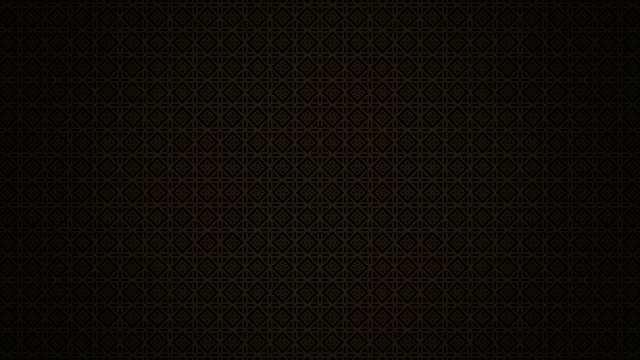
Reproduce this pattern procedurally as a Shadertoy shader.

```glsl
const float ROWS = 14.4;
const vec3 GROUND = vec3(0.012, 0.008, 0.007);
const vec3 BRONZE = vec3(0.150, 0.110, 0.042);

// Signed distance to a pointed lens lying along x
float lens(vec2 p, float halfLength, float halfWidth) {
    float radius = (halfLength * halfLength + halfWidth * halfWidth) / (2.0 * halfWidth);
    return length(vec2(p.x, abs(p.y) + radius - halfWidth)) - radius;
}

// Signed distance to a square standing on its corner
float diamond(vec2 p, float reach) {
    return (abs(p.x) + abs(p.y) - reach) * 0.7071;
}

float outline(float d, float halfWidth) {
    return abs(d) - halfWidth;
}

float coverage(float d, float pixel) {
    return 1.0 - smoothstep(-0.6 * pixel, 0.6 * pixel, d);
}

// One eighth of the tile, mirrored about both axes and the diagonal
float lattice(vec2 p) {
    vec2 q = abs(p);
    q = q.x > q.y ? q : q.yx;
    vec2 fromCorner = 0.5 - q;

    float petals = outline(lens(q - vec2(0.22, 0.0), 0.23, 0.085), 0.030);
    float strands = outline(diamond(q, 0.5), 0.030);
    float smallDiamonds = outline(diamond(fromCorner - vec2(0.0, 0.165), 0.105), 0.027);
    return min(petals, min(strands, smallDiamonds));
}

// Slow drift between olive and brown
float tint(vec2 p) {
    return 0.5 + 0.25 * sin(p.x * 0.83 + sin(p.y * 0.47))
               + 0.25 * sin(p.y * 0.71 - p.x * 0.31);
}

float vignette(vec2 p) {
    return mix(1.0, 0.38, smoothstep(0.15, 1.05, length(p * vec2(1.0, 1.05))));
}

void mainImage(out vec4 fragColor, in vec2 fragCoord) {
    vec2 uv = (fragCoord - 0.5 * iResolution.xy) / iResolution.y;
    vec2 grid = uv * ROWS;
    float pixel = ROWS / iResolution.y;

    // Flowers sit on whole grid points
    vec2 tile = fract(grid + 0.5) - 0.5;
    float line = coverage(lattice(tile), pixel);

    vec3 metal = BRONZE * mix(vec3(0.95, 1.03, 1.0), vec3(1.06, 0.95, 0.95), tint(grid));
    vec3 color = mix(GROUND, metal, line) * vignette(uv);
    fragColor = vec4(color, 1.0);
}
```
